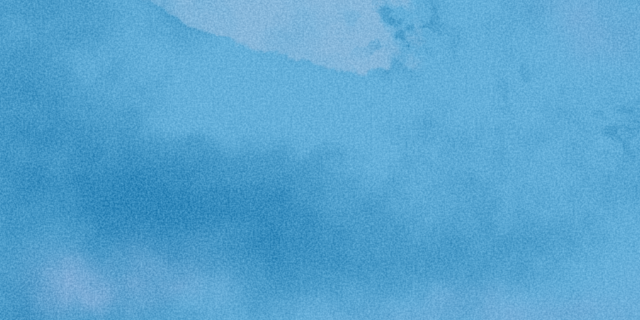
This texture is drawn by a Shadertoy shader. Its source:

```glsl
#define DEEP vec3(0.185, 0.53, 0.73)
#define MID vec3(0.29, 0.61, 0.79)
#define LIGHT vec3(0.395, 0.69, 0.855)
#define PALE vec3(0.525, 0.72, 0.86)
#define LILAC vec3(0.49, 0.68, 0.845)
#define WARP 0.20
#define MOTTLE 0.50
#define GRAIN 0.125
#define GRAIN_SCALE 128.0
#define EDGE_WIDTH 0.008

vec2 hashGradient(vec2 cell) {
    vec3 q = fract(cell.xyx * vec3(0.1031, 0.1030, 0.0973));
    q += dot(q, q.yzx + 33.33);
    float angle = 6.2832 * fract((q.x + q.y) * q.z);
    return vec2(cos(angle), sin(angle));
}

float gradientNoise(vec2 p) {
    vec2 i = floor(p), f = p - i;
    vec2 u = f * f * f * (f * (f * 6.0 - 15.0) + 10.0);
    vec2 e = vec2(1.0, 0.0);
    float a = dot(hashGradient(i), f);
    float b = dot(hashGradient(i + e.xy), f - e.xy);
    float c = dot(hashGradient(i + e.yx), f - e.yx);
    float d = dot(hashGradient(i + e.xx), f - e.xx);
    return mix(mix(a, b, u.x), mix(c, d, u.x), u.y);
}

float fbm(vec2 p) {
    float sum = 0.0, weight = 0.6;
    for (int i = 0; i < 5; i++) {
        sum += weight * gradientNoise(p);
        p = mat2(1.6, 1.2, -1.2, 1.6) * p + 7.3;
        weight *= 0.52;
    }
    return sum;
}

// Soft elliptical pool of pigment
float pool(vec2 p, vec2 centre, vec2 radius) {
    vec2 q = (p - centre) / radius;
    return exp(-dot(q, q));
}

// Broad washes: 0 is deep, 1 is light
float washTone(vec2 p) {
    float tone = 0.84;
    tone -= 0.52 * pool(p, vec2(0.05, 0.58), vec2(0.42, 0.45));
    tone -= 0.66 * pool(p, vec2(0.66, 0.37), vec2(0.48, 0.19));
    tone -= 0.60 * pool(p, vec2(0.14, 0.05), vec2(0.22, 0.14));
    tone -= 0.25 * pool(p, vec2(0.90, 0.18), vec2(0.55, 0.18));
    tone -= 0.20 * pool(p, vec2(1.50, 0.25), vec2(0.50, 0.15));
    tone += 0.28 * pool(p, vec2(0.85, 0.68), vec2(0.42, 0.15));
    return tone;
}

// Crisp, curved drying edge; positive inside the pale wash
float paleEdge(vec2 p) {
    float x = p.x - 1.22;
    float ragged = 0.035 * fbm(p * 14.0) + 0.03 * fbm(p * 5.0 + 9.0);
    return p.y - 0.78 - 0.36 * x * x + ragged;
}

void mainImage(out vec4 fragColor, in vec2 fragCoord) {
    vec2 p = fragCoord / iResolution.y;

    // Warped washes with cloudy mottling
    vec2 warp = vec2(fbm(p * 2.3), fbm(p * 2.3 + 17.0));
    vec2 warped = p + WARP * warp;
    float cloud = fbm(p * 3.2 + 4.0);
    float tone = washTone(warped) + MOTTLE * cloud + 0.2 * fbm(p * 13.0 + 40.0);

    // Ragged blotches on the upper right
    float blotchArea = pool(p, vec2(1.25, 0.91), vec2(0.15, 0.13))
                     + 0.7 * pool(p, vec2(1.65, 0.73), vec2(0.12, 0.08))
                     + 0.7 * pool(p, vec2(1.92, 0.60), vec2(0.12, 0.09));
    float blotch = smoothstep(0.0, 0.2, fbm(p * 15.0 + 2.0)) * min(blotchArea, 1.0);
    tone -= 0.42 * blotch;

    // Pigment gathers just outside the pale wash
    float edge = paleEdge(p);
    float span = smoothstep(0.38, 0.54, p.x + 0.25 * cloud)
               * (1.0 - smoothstep(1.14, 1.32, p.x + 0.35 * fbm(p * 9.0)));
    float rim = exp(-abs(edge) * 35.0) * step(edge, 0.0);
    tone -= 0.18 * rim * span;

    tone = clamp(tone, 0.0, 1.0);
    vec3 colour = mix(DEEP, MID, smoothstep(-0.1, 0.5, tone));
    colour = mix(colour, LIGHT, smoothstep(0.4, 0.95, tone));

    // Pale overlays at the top and along the bottom
    float pale = smoothstep(-EDGE_WIDTH, EDGE_WIDTH, edge) * span;
    pale *= 0.85 + 0.9 * cloud + 0.5 * fbm(p * 8.0 + 3.0);
    colour = mix(colour, PALE, clamp(pale * (1.0 - 0.7 * blotch), 0.0, 1.0));
    float haze = 0.75 * pool(warped, vec2(0.36, 0.12), vec2(0.24, 0.10))
               + 0.45 * pool(warped, vec2(1.65, 0.0), vec2(0.55, 0.10))
               + 0.40 * pool(warped, vec2(1.90, 0.97), vec2(0.20, 0.12));
    haze *= 1.0 + 1.2 * cloud + 0.6 * fbm(p * 10.0);
    colour = mix(colour, LILAC, clamp(haze, 0.0, 1.0));

    // Paper tooth, stronger in the deep pigment
    float tooth = gradientNoise(p * GRAIN_SCALE)
                + 0.9 * gradientNoise(p * GRAIN_SCALE * 1.47 + 31.3);
    float fibre = gradientNoise(p * vec2(80.0, 26.0) + 5.0);
    float grain = GRAIN * (tooth * mix(0.75, 0.5, tone) + 0.16 * fibre);
    colour += grain * vec3(1.1, 0.9, 0.75);

    fragColor = vec4(clamp(colour, 0.0, 1.0), 1.0);
}
```
